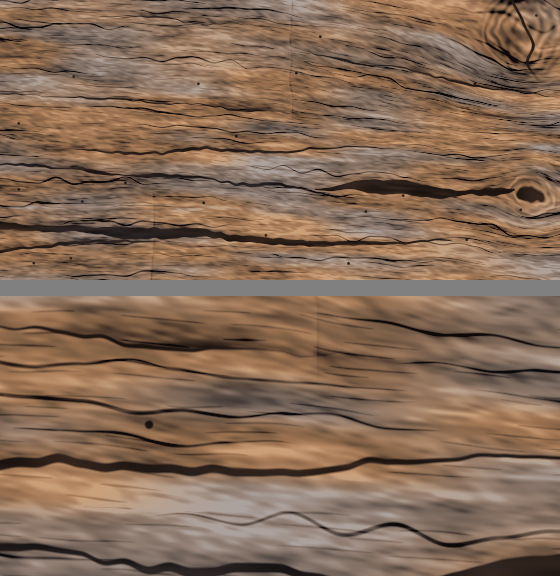
Top: the whole. Bottom: its middle third, enlarged.
This texture is drawn by a Shadertoy shader. Its source:

```glsl
// Weathered, split timber: fibrous horizontal grain, dark cracks and two knots.

// Tones from deepest crack to palest fibre
const vec3 RAMP[6] = vec3[6](
    vec3(0.05, 0.035, 0.035), vec3(0.28, 0.22, 0.19), vec3(0.43, 0.35, 0.285),
    vec3(0.55, 0.44, 0.355), vec3(0.64, 0.52, 0.425), vec3(0.74, 0.64, 0.55));
const vec3 WARM_TINT = vec3(1.07, 0.98, 0.86);
const vec3 COOL_TINT = vec3(0.91, 0.99, 1.12);
const float BASE_TONE = 3.3;
const float EDGE = 0.0018;

// Knots: centre, radius of influence
const vec3 BIG_KNOT = vec3(1.87, 0.91, 0.24);
const vec3 SMALL_KNOT = vec3(1.89, 0.30, 0.13);

// Long splits: start x, end x, start y, end y; then half widths
const int GAP_COUNT = 9;
const vec4 GAPS[9] = vec4[9](
    vec4(0.35, 0.98, 0.945, 0.90), vec4(-0.2, 1.08, 0.69, 0.60),
    vec4(1.03, 2.10, 0.83, 0.62), vec4(0.25, 1.47, 0.46, 0.47),
    vec4(-0.1, 1.22, 0.43, 0.31), vec4(1.12, 1.84, 0.33, 0.315),
    vec4(-0.3, 1.22, 0.21, 0.135), vec4(1.00, 1.62, 0.14, 0.13),
    vec4(-0.2, 0.58, 0.10, 0.145));
const float GAP_WIDTHS[9] = float[9](
    0.004, 0.003, 0.004, 0.006, 0.006, 0.022, 0.016, 0.007, 0.006);

float hash(vec2 p) {
    vec3 q = fract(p.xyx * vec3(0.1031, 0.1030, 0.0973));
    q += dot(q, q.yzx + 33.33);
    return fract((q.x + q.y) * q.z);
}

float noise(vec2 p) {
    vec2 i = floor(p), f = fract(p);
    f = f * f * (3.0 - 2.0 * f);
    return mix(mix(hash(i), hash(i + vec2(1, 0)), f.x),
               mix(hash(i + vec2(0, 1)), hash(i + vec2(1, 1)), f.x), f.y);
}

// Signed noise around zero
float wave(vec2 p) { return noise(p + 40.0) - 0.5; }

// Pushes the grain lines outward around a knot
float knotBend(vec2 p, vec3 knot) {
    vec2 d = p - knot.xy;
    return d.y * 0.75 * exp(-dot(d, d) / (knot.z * knot.z));
}

// Along-grain and across-grain coordinates
vec2 grainSpace(vec2 p) {
    float v = p.y + 0.05 * p.x;
    v += 0.09 * smoothstep(0.9, 2.0, p.x) * smoothstep(0.35, 0.8, p.y);
    v += 0.035 * wave(p * vec2(1.5, 3.0)) + 0.009 * wave(p * vec2(9.0, 14.0));
    return vec2(p.x, v - knotBend(p, BIG_KNOT) - knotBend(p, SMALL_KNOT));
}

// One tapered check per random cell of the given size
float checks(vec2 g, vec2 cell, float width, float share, float soft) {
    float row = floor(g.y / cell.y);
    float u = g.x / cell.x + hash(vec2(row, 7.0)) * 9.0;
    vec2 id = vec2(floor(u), row) + cell.x * 100.0;
    float reach = 0.4 + 0.6 * hash(id + 3.0);
    float taper = 1.0 - pow(abs(2.0 * fract(u) - 1.0) / reach, 2.0);
    float centre = mix(0.25, 0.75, hash(id)) + 0.3 * wave(vec2(g.x * 16.0, row));
    float d = abs(fract(g.y / cell.y) - centre) * cell.y - width * max(taper, 0.0);
    return step(hash(id + 11.0), share) * smoothstep(0.0, 0.3, taper)
         * smoothstep(soft, -soft, d);
}

// Signed height above a ragged split, and its half width
vec2 splitAt(vec2 p, vec4 gap, float width, float seed) {
    float t = (p.x - gap.x) / (gap.y - gap.x);
    float centre = mix(gap.z, gap.w, t) + 0.022 * wave(vec2(p.x * 7.0, seed))
                 + 0.007 * wave(vec2(p.x * 38.0, seed + 5.0));
    float open = sqrt(max(4.0 * t * (1.0 - t), 0.0));
    return vec2(p.y - centre, width * open * (0.35 + noise(vec2(p.x * 9.0, seed + 9.0))));
}

void mainImage(out vec4 fragColor, in vec2 fragCoord) {
    vec2 p = fragCoord / iResolution.y;
    float soft = max(EDGE, 0.7 / iResolution.y);
    vec2 g = grainSpace(p);

    // Broad stains, streaks and fibres
    float tone = BASE_TONE + 1.9 * wave(g * vec2(2.5, 9.0))
               + 2.1 * wave(g * vec2(5.0, 38.0)) + 2.1 * wave(g * vec2(14.0, 95.0))
               + 1.8 * wave(vec2(g.x * 48.0 + g.y * 60.0, g.y * 170.0));

    // Upright saw marks
    float sawX = p.y > 0.5 ? 1.04 : 0.545;
    float saw = p.x - sawX - 0.012 * wave(vec2(p.y * 14.0, 2.0));
    float sawZone = smoothstep(0.10, 0.16, abs(p.y - 0.45));
    tone += sawZone * (0.25 * smoothstep(0.2, 0.0, abs(saw)) * sign(-saw)
          - 0.9 * smoothstep(0.006, 0.0, abs(saw)) * noise(vec2(p.y * 40.0, 1.0)));

    // Knot rings and the pale wood beside the large knot
    vec2 toBig = (p - BIG_KNOT.xy) * vec2(1.1, 0.8);
    vec2 toSmall = (p - SMALL_KNOT.xy) * vec2(0.8, 1.1);
    float bigR = length(toBig) + 0.07 * wave(p * 9.0) + 0.02 * wave(p * 35.0);
    float smallR = length(toSmall) + 0.03 * wave(p * 22.0) + 0.012 * wave(p * 60.0);
    float inBig = smoothstep(0.20, 0.08, bigR);
    float inSmall = smoothstep(0.10, 0.06, smallR);
    tone += inBig * (0.9 * sin(bigR * 190.0) - 1.3 + 2.5 * wave(p * 16.0));
    tone += inSmall * (0.9 * sin(smallR * 210.0) - 0.1);
    tone += 1.3 * smoothstep(0.2, 0.0, length((p - vec2(1.58, 0.97)) * vec2(0.8, 1.0)));

    // Chalky worn streak
    float chalk = smoothstep(0.022, 0.0, abs(p.y - 0.262 + 0.01 * p.x))
                * smoothstep(1.4, 0.1, p.x) * smoothstep(0.25, 0.65, noise(g * vec2(9.0, 120.0)));
    tone += 1.6 * chalk;

    // Drying checks at three scales
    tone -= 1.7 * checks(g, vec2(0.13, 0.015), 0.0011, 0.5, soft);
    tone -= 2.4 * checks(g, vec2(0.42, 0.043), 0.0018, 0.65, soft);
    tone -= 3.0 * checks(g + 0.3, vec2(0.9, 0.09), 0.0028, 0.7, soft);

    // Long splits with shaded upper side and lit lower lip
    float hollow = 0.0;
    for (int i = 0; i < GAP_COUNT; i++) {
        vec2 s = splitAt(p, GAPS[i], GAP_WIDTHS[i], float(i) * 13.0);
        float d = abs(s.x) - s.y;
        float present = smoothstep(0.0, 0.002, s.y);
        float falloff = exp(-max(d, 0.0) / 0.012);
        tone += present * falloff * (s.x > 0.0 ? -0.9 : 0.35);
        hollow = max(hollow, present * smoothstep(soft, -soft, d));
    }

    // Knot cavity and scattered worm holes
    hollow = max(hollow, smoothstep(0.006, -0.006, smallR - 0.036));
    float fissure = abs(toBig.x + 0.45 * toBig.y + 0.08 * wave(vec2(p.y * 13.0, 8.0)));
    hollow = max(hollow, inBig * smoothstep(0.009, 0.003, fissure));
    vec2 cell = floor(p * 5.0);
    vec2 holeAt = 0.2 + 0.6 * vec2(hash(cell + 21.0), hash(cell + 57.0));
    float holeR = length(fract(p * 5.0) - holeAt) / 5.0 - 0.005;
    hollow = max(hollow, step(hash(cell + 83.0), 0.22) * smoothstep(soft, -soft, holeR));
    tone = mix(tone, 0.15 + 0.5 * noise(g * vec2(12.0, 90.0)), hollow);

    // Tone to colour, with warm and weathered grey patches
    tone = clamp(tone, 0.0, 4.999);
    int level = int(tone);
    vec3 colour = mix(RAMP[level], RAMP[level + 1], fract(tone));
    float weather = noise(g * vec2(3.0, 17.0) + 70.0);
    colour *= mix(WARM_TINT, COOL_TINT, max(smoothstep(0.3, 0.95, weather), chalk));
    fragColor = vec4(colour, 1.0);
}
```
